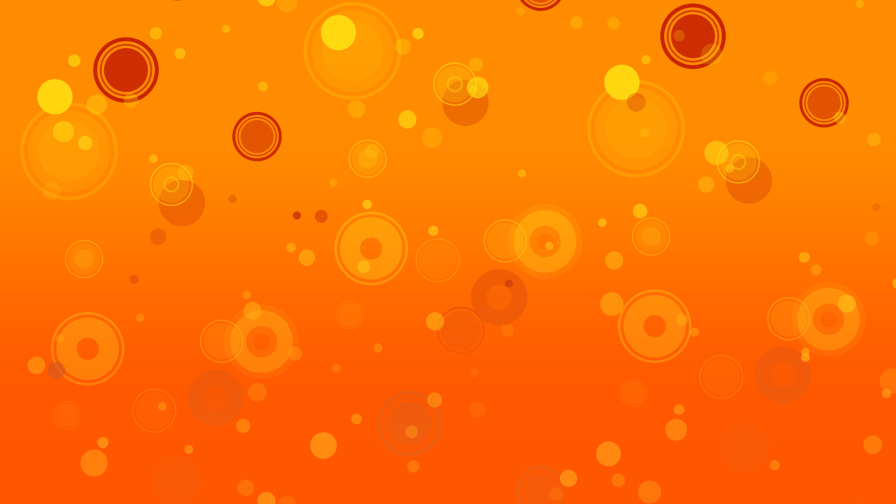
This background is drawn by a WebGL 2 fragment shader. Its source:

```glsl
#version 300 es
precision highp float;

uniform vec2 u_resolution;
out vec4 outColor;

const float COLUMN_WIDTH = 0.5625;
const int COLUMNS = 3;
const int DOTS = 34;

float hash(vec2 seed) {
    return fract(sin(dot(seed, vec2(127.1, 311.7))) * 43758.5453);
}

// Distance to a centre, wrapping vertically
float wrappedDistance(vec2 p, vec2 centre) {
    vec2 delta = p - centre;
    delta.y -= round(delta.y);
    return length(delta);
}

float disc(float d, float radius, float soft) {
    return 1.0 - smoothstep(radius - soft, radius + soft, d);
}

float ring(float d, float radius, float width, float soft) {
    return disc(abs(d - radius + 0.5 * width), 0.5 * width, soft);
}

float donut(float d, float radius, float hole, float soft) {
    return disc(d, radius, soft) * (1.0 - disc(d, hole, soft));
}

// Rim, thin inner ring and solid core
float target(float d, float radius, float core, float soft) {
    float rim = ring(d, radius, 0.12 * radius, soft);
    float inner = ring(d, 0.8 * radius, 0.055 * radius, soft);
    return max(max(rim, 0.75 * inner), core * disc(d, 0.67 * radius, soft));
}

// Rim around a faint filled disc
float bubble(float d, float radius, float fill, float soft) {
    float rim = ring(d, radius, 0.07 * radius, soft);
    return max(rim, fill * disc(d, 0.84 * radius, soft));
}

vec3 background(float y) {
    vec3 low = vec3(1.0, 0.34, 0.0);
    vec3 high = vec3(1.0, 0.525, 0.0);
    return mix(low, high, smoothstep(0.18, 0.76, y)) + vec3(0.0, 0.025 * y, 0.0);
}

// Large shapes of one column
vec3 paintShapes(vec3 color, vec2 p, float lift, vec3 light, vec3 dark, float darkness, float soft) {
    vec2 slow = p - vec2(0.0, lift);
    vec2 fast = p - vec2(0.0, 1.5 * lift);

    // Pale halo
    float d = wrappedDistance(slow, vec2(0.137, 0.70));
    color = mix(color, light, 0.23 * bubble(d, 0.097, 0.6, soft));
    color = mix(color, light, 0.10 * disc(d, 0.06, soft));

    // Dark targets
    d = wrappedDistance(fast, vec2(0.25, 0.861));
    color = mix(color, dark, 0.92 * darkness * target(d, 0.065, 0.9, soft));
    d = wrappedDistance(fast, vec2(0.51, 0.729));
    color = mix(color, dark, 0.9 * darkness * target(d, 0.049, 0.55, soft));
    d = wrappedDistance(fast, vec2(0.352, 0.046));
    color = mix(color, dark, 0.65 * darkness * bubble(d, 0.047, 0.45, soft));

    // Dark veils
    d = wrappedDistance(slow, vec2(0.361, 0.597));
    color = mix(color, dark, 0.27 * disc(d, 0.046, soft));
    d = wrappedDistance(slow, vec2(0.428, 0.211));
    color = mix(color, dark, 0.30 * donut(d, 0.056, 0.025, soft));
    color = mix(color, dark, 0.12 * disc(d, 0.025, soft));

    // Wide donuts
    d = wrappedDistance(slow, vec2(0.174, 0.308));
    color = mix(color, light, 0.45 * ring(d, 0.073, 0.005, soft));
    color = mix(color, light, 0.42 * donut(d, 0.062, 0.022, soft));
    d = wrappedDistance(slow, vec2(0.519, 0.322));
    color = mix(color, light, 0.36 * donut(d, 0.062, 0.031, soft));
    color = mix(color, light, 0.13 * donut(d, 0.074, 0.016, soft));

    // Light bubbles
    d = wrappedDistance(slow, vec2(0.34, 0.634));
    color = mix(color, light, 0.55 * bubble(d, 0.043, 0.4, soft));
    color = mix(color, light, 0.4 * ring(d, 0.016, 0.004, soft));
    d = wrappedDistance(slow, vec2(0.44, 0.323));
    color = mix(color, light, 0.45 * bubble(d, 0.043, 0.45, soft));
    d = wrappedDistance(slow, vec2(0.167, 0.486));
    color = mix(color, light, 0.45 * bubble(d, 0.038, 0.35, soft));
    color = mix(color, light, 0.2 * disc(d, 0.019, soft));
    d = wrappedDistance(fast, vec2(0.306, 0.185));
    color = mix(color, light, 0.25 * bubble(d, 0.044, 0.35, soft));
    d = wrappedDistance(slow, vec2(0.132, 0.176));
    color = mix(color, light, 0.22 * bubble(d, 0.028, 0.6, soft));

    // Bright disc
    d = wrappedDistance(p - vec2(0.0, 0.64 * lift), vec2(0.109, 0.808));
    return mix(color, light, 0.88 * disc(d, 0.035, soft));
}

void main() {
    vec2 p = gl_FragCoord.xy / u_resolution.y;
    float soft = 0.75 / u_resolution.y;
    float height = smoothstep(0.05, 0.85, p.y);
    vec3 light = mix(vec3(1.0, 0.64, 0.10), vec3(1.0, 0.88, 0.07), height);
    vec3 dark = mix(vec3(0.84, 0.42, 0.17), vec3(0.77, 0.10, 0.01), smoothstep(0.05, 0.7, p.y));
    float darkness = mix(0.4, 1.0, height);
    vec3 color = background(p.y);

    for (int c = 0; c < COLUMNS; c++) {
        vec2 local = p - vec2(float(c) * COLUMN_WIDTH, 0.0);
        float lift = 0.2 * fract(float(c) * 0.667 + 0.333 * step(0.5, float(c)));
        lift = c == 1 ? 0.199 : 0.335 * lift;
        color = paintShapes(color, local, lift, light, dark, darkness, soft);

        // Scattered dots
        for (int i = 0; i < DOTS; i++) {
            vec2 seed = vec2(float(i) + 1.0, float(c) + 3.0);
            float x = 0.07 + 0.6 * hash(seed);
            float y = (float(i) + hash(seed + 17.0)) / float(DOTS);
            float radius = mix(0.008, 0.027, pow(hash(seed + 31.0), 2.2));
            float isDark = step(0.87, hash(seed + 47.0));
            float opacity = mix(0.15, 0.72, hash(seed + 59.0));
            float cover = disc(wrappedDistance(local, vec2(x, y)), radius, soft);
            color = mix(color, mix(light, dark, isDark), cover * opacity);
        }
    }
    outColor = vec4(color, 1.0);
}
```
